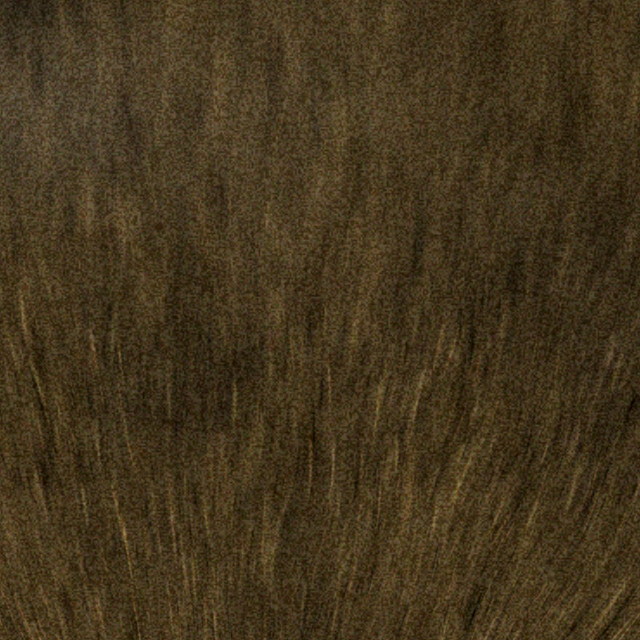
This texture is drawn by a WebGL 2 fragment shader. Its source:

```glsl
#version 300 es
precision highp float;
// Dim, grainy field of fine brown fibres that fan outward from the lower edge.
// Cellular layers scatter tapered strands along a curved flow; layered sines
// add broad shading, and a fine coloured grain covers everything.

uniform vec2 u_resolution;
out vec4 outColor;

const vec3 BASE_BROWN = vec3(0.264, 0.205, 0.104);
const vec3 HAZE_GREY = vec3(0.065, 0.070, 0.080);
const vec3 TINT_RUST = vec3(1.10, 0.80, 0.50);
const vec3 TINT_OLIVE = vec3(0.95, 0.87, 0.48);
const vec3 TINT_ASH = vec3(0.98, 0.85, 0.70);

vec3 hash3(vec2 p) {
    vec3 v = fract(p.xyx * vec3(0.1031, 0.1030, 0.0973));
    v += dot(v, v.yxz + 33.33);
    return fract((v.xxy + v.yzz) * v.zyx);
}

// Straightens the fan: returns the root position of the fibre through p.
vec2 fanFlow(vec2 p, float centre, float spread, float reach) {
    float opening = spread * reach * (1.0 - exp(-p.y / reach));
    return vec2(centre + (p.x - centre) * exp(-opening), p.y);
}

// Smooth shading from sines that bend one another, roughly -1 to 1.
float layeredSines(vec2 p, float phase) {
    float sum = 0.0;
    float weight = 0.5;
    for (int i = 0; i < 4; i++) {
        p += 0.6 * sin(p.yx * 1.3 + phase);
        sum += weight * sin(p.x + phase) * cos(p.y * 0.8 - phase);
        p = mat2(1.5, 0.7, -0.7, 1.5) * p;
        weight *= 0.65;
        phase += 1.7;
    }
    return sum;
}

vec3 strandTint(float pick) {
    vec3 warm = mix(TINT_RUST, TINT_OLIVE, smoothstep(0.2, 0.6, pick));
    return mix(warm, TINT_ASH, smoothstep(0.6, 0.9, pick));
}

// One tapered strand per cell. A cutoff above zero keeps only rare bright
// strands; zero gives an even mix of light and dark ones.
vec3 strandLayer(vec2 p, vec2 cells, float width, float lean, float cutoff, float seed) {
    vec2 grid = p * cells;
    vec2 home = floor(grid);
    vec3 sum = vec3(0.0);
    for (int j = -1; j <= 1; j++) {
        for (int i = -1; i <= 1; i++) {
            vec2 cell = home + vec2(i, j);
            vec3 place = hash3(cell + seed);
            vec3 look = hash3(cell + seed + 57.0);
            vec2 d = grid - cell - place.xy;
            d.x -= lean * (place.z - 0.5) * d.y * (1.0 + 0.4 * d.y);
            float halfLength = mix(0.45, 0.95, look.y);
            float along = smoothstep(1.0, 0.2, abs(d.y) / halfLength);
            float across = d.x / (width * mix(0.7, 1.2, look.z));
            float gain = cutoff > 0.0 ? smoothstep(cutoff, 1.0, look.x) : 2.0 * look.x - 1.0;
            sum += strandTint(look.z) * gain * along * exp(-across * across);
        }
    }
    return sum;
}

// Smoothly blended coloured speckle, -0.5 to 0.5 in each channel.
vec3 grain(vec2 p, float cells) {
    vec2 grid = p * cells;
    vec2 cell = floor(grid);
    vec2 f = fract(grid);
    vec3 low = mix(hash3(cell), hash3(cell + vec2(1.0, 0.0)), f.x);
    vec3 high = mix(hash3(cell + vec2(0.0, 1.0)), hash3(cell + 1.0), f.x);
    return mix(low, high, f.y) - 0.5;
}

float softSpot(vec2 p, vec2 centre, vec2 radius) {
    vec2 d = (p - centre) / radius;
    return exp(-dot(d, d));
}

void main() {
    vec2 p = gl_FragCoord.xy / u_resolution.y;
    vec2 flow = fanFlow(p, 0.36, 1.25, 0.5) + 5.0;
    flow.x += 0.005 * sin(p.y * 11.0 + p.x * 17.0);
    float nearness = 1.0 - smoothstep(0.3, 0.85, p.y);

    // Broad light, haze and shadow
    float shade = layeredSines(p * vec2(9.0, 5.0), 0.8);
    vec3 color = BASE_BROWN * (1.0 + 0.11 * shade);
    float haze = softSpot(p, vec2(0.02, 0.84), vec2(0.22, 0.16))
        + 0.5 * softSpot(p, vec2(0.42, 0.82), vec2(0.3, 0.25));
    color += HAZE_GREY * haze;
    float shadow = 0.25 * softSpot(p, vec2(0.9, 0.55), vec2(0.22, 0.22))
        + 0.22 * softSpot(p, vec2(0.25, 0.42), vec2(0.12, 0.12))
        + 0.35 * softSpot(p, vec2(0.03, 1.0), vec2(0.12, 0.06));
    color *= 1.0 - shadow;

    // Blurred distant fibres, then sharper ones toward the lower edge
    color += 0.058 * strandLayer(flow, vec2(40.0, 8.0), 0.36, 0.5, 0.0, 3.0);
    color += mix(0.045, 0.065, nearness) * strandLayer(flow, vec2(80.0, 14.0), 0.32, 0.8, 0.0, 19.0);
    color += mix(0.02, 0.085, nearness) * strandLayer(flow, vec2(150.0, 20.0), 0.28, 1.0, 0.0, 41.0);

    // Short pale stalks, thin and scattered
    color += mix(0.04, 0.16, nearness) * strandLayer(flow, vec2(62.0, 12.0), 0.14, 0.8, 0.55, 73.0);

    // Brightness grain with a little colour
    vec3 speckle = grain(p, 400.0);
    float lightSpeckle = grain(p + 3.7, 370.0).x;
    color += (0.19 * lightSpeckle + 0.075 * speckle) * (0.55 + 1.5 * color.r);

    outColor = vec4(clamp(color, 0.0, 1.0), 1.0);
}
```
